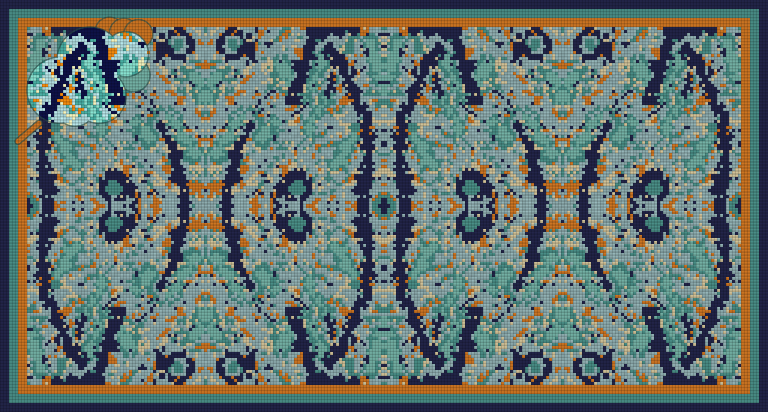
A Shadertoy shader for this pattern:

```glsl
// A woven mosaic rug: one square tile mirrored four by two inside striped borders.
// Each stitch picks a yarn from noisy distances to bands, eyes and leaves;
// a scalloped, brighter patch is laid over the upper left corner.

const vec2 STITCHES = vec2(256.0, 137.0);
const float TILE = 59.5;
const vec3 NAVY = vec3(0.14, 0.15, 0.30);
const vec3 TEAL = vec3(0.30, 0.58, 0.55);
const vec3 MINT = vec3(0.47, 0.72, 0.67);
const vec3 MIST = vec3(0.60, 0.73, 0.74);
const vec3 CREAM = vec3(0.85, 0.79, 0.62);
const vec3 ORANGE = vec3(0.84, 0.48, 0.14);

// Segments of the tile, each as start.xy, end.xy
const vec4 BANDS[8] = vec4[8](
    vec4(0.63, 1.00, 0.81, 0.68), vec4(0.81, 0.68, 0.89, 0.51),
    vec4(0.89, 0.51, 0.91, 0.28), vec4(0.91, 0.28, 0.87, 0.00),
    vec4(0.60, 1.00, 0.82, 0.99), vec4(0.62, 0.96, 0.49, 0.60),
    vec4(0.11, 0.00, 0.13, 0.13), vec4(0.13, 0.13, 0.19, 0.32));
const vec4 EYES[8] = vec4[8](
    vec4(0.40, 0.05, 0.43, 0.09), vec4(0.43, 0.09, 0.49, 0.18),
    vec4(0.49, 0.18, 0.59, 0.12), vec4(0.59, 0.12, 0.54, 0.04),
    vec4(0.54, 0.04, 0.41, 0.05), vec4(0.22, 0.93, 0.26, 0.82),
    vec4(0.19, 0.32, 0.25, 0.44), vec4(0.73, 0.75, 0.68, 0.62));
const vec4 LEAVES[8] = vec4[8](
    vec4(0.73, 0.22, 0.84, 0.40), vec4(0.57, 0.43, 0.68, 0.61),
    vec4(0.05, 0.28, 0.19, 0.48), vec4(0.42, 0.78, 0.52, 0.61),
    vec4(0.60, 0.66, 0.68, 0.89), vec4(0.92, 0.91, 1.00, 0.66),
    vec4(0.31, 0.38, 0.38, 0.46), vec4(0.01, 0.60, 0.06, 0.72));

float hash(vec2 p) {
    return fract(sin(dot(p, vec2(127.1, 311.7))) * 43758.5453);
}

float noise(vec2 p) {
    vec2 i = floor(p), f = fract(p);
    f = f * f * (3.0 - 2.0 * f);
    return mix(mix(hash(i), hash(i + vec2(1, 0)), f.x),
               mix(hash(i + vec2(0, 1)), hash(i + vec2(1, 1)), f.x), f.y);
}

float fbm(vec2 p) {
    return 0.55 * noise(p) + 0.3 * noise(p * 2.1 + 7.0) + 0.15 * noise(p * 4.3 + 19.0);
}

float segment(vec2 p, vec2 a, vec2 b) {
    vec2 ab = b - a;
    return length(p - a - ab * clamp(dot(p - a, ab) / dot(ab, ab), 0.0, 1.0));
}

float nearest(vec2 p, vec4 segs[8]) {
    float d = 9.0;
    for (int i = 0; i < 8; i++) d = min(d, segment(p, segs[i].xy, segs[i].zw));
    return d;
}

// Yarn colour of one stitch, given its whole-number place in the mirrored tile
vec3 yarn(vec2 cell) {
    vec2 t = cell / TILE;
    float grain = hash(cell + 3.0) - 0.5;
    float ragged = (fbm(t * 24.0) - 0.5) * 0.085 + grain * 0.03;
    vec2 streak = vec2(0.8 * t.x + 0.6 * t.y, 0.8 * t.y - 0.6 * t.x) * vec2(17.0, 28.0);
    float leaf = nearest(t, LEAVES) - 0.045 + ragged;
    float open = smoothstep(0.0, 0.15, leaf);

    // Flecked ground, more orange away from the leaves
    vec3 col = MIST * (0.98 + 0.1 * grain);
    if (fbm(streak + 31.0) + grain * 0.2 > 0.61 + 0.08 * open) col = TEAL;
    if (fbm(streak * 1.2 + 57.0) + grain * 0.3 > 0.67) col = CREAM;
    if (fbm(streak + 83.0) + grain * 0.12 > 0.71 - 0.06 * open) col = ORANGE;

    // Leaves with pale hearts
    if (leaf < 0.0) col = leaf < -0.022 ? MINT : TEAL;

    // Navy bands, eyes and stray flecks
    float topEye = length(t - vec2(0.15, 0.90));
    float dark = min(nearest(t, BANDS) - 0.033, nearest(t, EYES) - 0.022);
    dark = min(dark, abs(topEye - 0.07) - 0.02);
    if (dark + ragged < 0.0 || fbm(streak + 120.0) + grain * 0.2 > 0.73) col = NAVY;

    // Irises and the central rosette
    float iris = min(topEye - 0.038, length(t - vec2(0.51, 0.095)) - 0.042);
    if (iris + ragged * 0.3 < 0.0) col = TEAL;
    float rosette = length(t - vec2(1.0, 0.0)) + grain * 0.02;
    if (rosette < 0.066) col = rosette < 0.036 ? NAVY : TEAL;
    else if (rosette < 0.085) col = grain > 0.0 ? ORANGE : MIST;
    return col;
}

// Lays a filled shape with a dark rim over the base colour
vec3 applique(vec3 base, vec3 fill, float d) {
    vec3 col = mix(fill, base, smoothstep(-0.25, 0.25, d));
    return mix(col, TEAL * 0.6, 0.6 * smoothstep(0.4, 0.1, abs(d)));
}

void mainImage(out vec4 fragColor, in vec2 fragCoord) {
    vec2 p = fragCoord / iResolution.xy * STITCHES;
    vec2 c = floor(p) + 0.5 - 0.5 * STITCHES;
    vec3 field = yarn(abs(vec2(abs(c.x) - TILE, c.y)));

    // Three border stripes
    vec2 inset = min(p, STITCHES - p);
    float edge = min(inset.x, inset.y);
    vec3 col = edge < 3.0 ? NAVY : edge < 6.0 ? TEAL : edge < 9.0 ? ORANGE : field;

    // Corner patch: side lobes, a tail, then the bright scalloped body
    vec3 bright = clamp((field - 0.5) * 1.5 + 0.6, 0.0, 1.0);
    col = applique(col, MINT, length(p - vec2(44.5, 112.0)) - 5.5);
    for (float i = 0.0; i < 3.0; i++)
        col = applique(col, ORANGE, length(p - vec2(36.5 + 4.8 * i, 126.5 - 0.4 * i)) - 4.8);
    col = applique(col, ORANGE, segment(p, vec2(6.0, 90.0), vec2(13.0, 96.0)) - 1.0);
    float body = min(length(p - vec2(20.0, 107.0)) - 11.0, length(p - vec2(30.0, 117.0)) - 11.0);
    body = min(body, min(length(p - vec2(33.0, 105.0)) - 9.0, length(p - vec2(25.0, 102.0)) - 7.0));
    body = min(body, length(p - vec2(42.0, 119.0)) - 7.5);
    col = applique(col, bright, body);

    // Woven grid shading
    vec2 thread = 0.5 - 0.5 * cos(6.2832 * (p - 0.15));
    vec2 shade = mix(vec2(0.83), vec2(1.0), thread);
    fragColor = vec4(col * shade.x * shade.y, 1.0);
}
```
